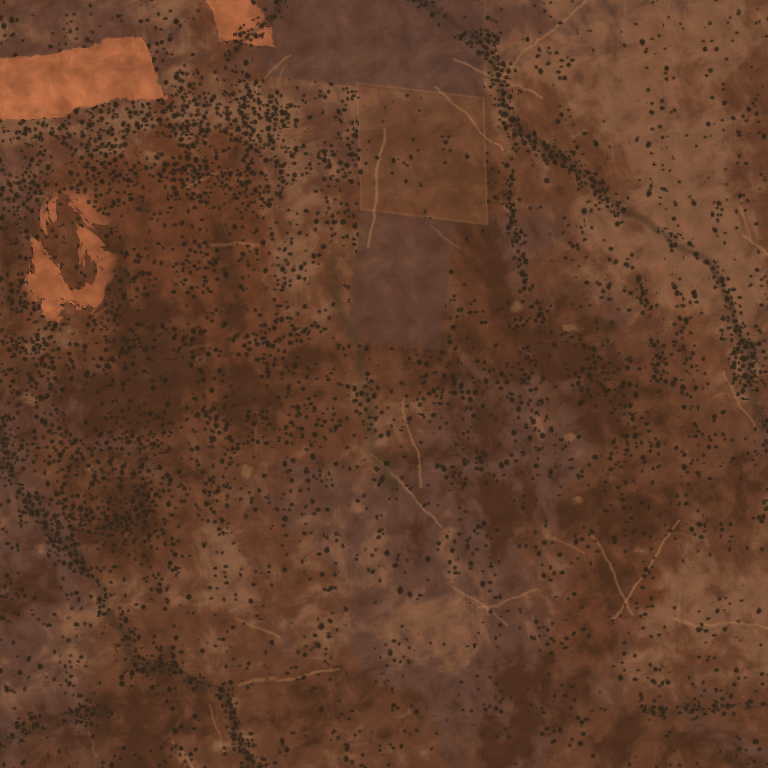
This texture is drawn by a Shadertoy shader. Its source:

```glsl
#define EDGE 0.0016
#define TREE_RADIUS 0.35
#define TREE_SCALE 105.0
#define TRACK_COUNT 34
#define CLEARING_COUNT 14
#define SOIL vec3(0.39, 0.24, 0.16)
#define PALE_SOIL vec3(0.49, 0.33, 0.232)
#define DARK_SOIL vec3(0.305, 0.187, 0.122)
#define MAUVE_SOIL vec3(0.37, 0.25, 0.2)
#define ORANGE_SOIL vec3(0.65, 0.375, 0.235)
#define TREE vec3(0.18, 0.14, 0.098)
#define SAND vec3(0.66, 0.46, 0.3)

float hash(vec2 p) {
    vec3 q = fract(vec3(p.xyx) * 0.1031);
    q += dot(q, q.yzx + 33.33);
    return fract((q.x + q.y) * q.z);
}

vec2 hash2(vec2 p) { return vec2(hash(p), hash(p + 71.7)); }

// Layered, turned and warped sines
float waves(vec2 p) {
    float sum = 0.0, amp = 0.5;
    for (int i = 0; i < 7; i++) {
        p = mat2(1.4, 1.1, -1.1, 1.4) * p + 0.7 * sin(p.yx * 1.3 + float(i));
        sum += amp * sin(p.x) * sin(p.y);
        amp *= 0.66;
    }
    return sum;
}

float segment(vec2 p, vec2 a, vec2 b) {
    vec2 ab = b - a;
    return length(p - a - ab * clamp(dot(p - a, ab) / dot(ab, ab), 0.0, 1.0));
}

float pathDistance(vec2 p, vec2 path[6]) {
    float d = 1.0;
    for (int i = 0; i < 5; i++) d = min(d, segment(p, path[i], path[i + 1]));
    return d;
}

float creekDistance(vec2 p) {
    float d = pathDistance(p, vec2[6](vec2(0.53, 1), vec2(0.63, 0.95), vec2(0.69, 0.81),
        vec2(0.84, 0.72), vec2(0.93, 0.65), vec2(1, 0.45)));
    d = min(d, pathDistance(p, vec2[6](vec2(0, 0.44), vec2(0.04, 0.34), vec2(0.13, 0.25),
        vec2(0.18, 0.13), vec2(0.3, 0.1), vec2(0.33, -0.02))));
    d = min(d, segment(p, vec2(0.36, 1), vec2(0.29, 0.92)));
    d = min(d, segment(p, vec2(0.83, 0.64), vec2(0.86, 0.47)) + 0.006);
    d = min(d, segment(p, vec2(0.66, 0.76), vec2(0.71, 0.58)) + 0.006);
    d = min(d, segment(p, vec2(0, 0.04), vec2(0.14, 0.08)));
    return min(d, segment(p, vec2(0.84, 0.075), vec2(1, 0.08)) + 0.004);
}

// Skewed field, negative inside
float field(vec2 p, vec2 centre, vec2 halfSize, vec2 skew) {
    p -= centre;
    vec2 d = abs(p + skew * p.yx) - halfSize;
    return max(d.x, d.y);
}

float inside(float d) { return smoothstep(EDGE, -EDGE, d); }

float grove(vec2 p, vec2 centre, vec2 size) {
    vec2 q = (p - centre) / size;
    return exp(-dot(q, q));
}

// Scattered crowns, grown where density beats the hash
float trees(vec2 p, float scale, float density) {
    float cover = 0.0, soft = EDGE * scale;
    for (int k = 0; k < 9; k++) {
        vec2 id = floor(p * scale) + vec2(k % 3 - 1, k / 3 - 1);
        vec2 h = hash2(id + scale);
        vec2 d = p * scale - id - hash2(id + scale * 2.0);
        d *= mix(vec2(0.8, 1.2), vec2(1.15, 0.9), h.y);
        float grown = smoothstep(0.0, 0.07, density - h.x);
        float radius = TREE_RADIUS * mix(0.7, 1.15, h.y) * grown;
        cover = max(cover, grown * smoothstep(radius + soft, radius - soft, length(d)));
    }
    return cover;
}

void mainImage(out vec4 fragColor, in vec2 fragCoord) {
    vec2 uv = fragCoord / iResolution.xy;
    float patches = waves(uv * 11.0 + 7.0);
    float grain = waves(uv * 55.0);
    float clumps = waves(uv * 24.0 + 3.0);
    vec2 bent = uv + 0.016 * vec2(patches, waves(uv * 13.0 + 31.0));

    // Soil
    float tone = 0.6 * waves(uv * 4.0 + 2.0) + 0.4 * patches + 0.2 * clumps + 0.15 * grain;
    tone += 0.22 * grove(uv, vec2(0.85, 0.85), vec2(0.35)) - 0.2 * grove(uv, vec2(0.85, 0.38), vec2(0.3, 0.12));
    vec3 col = mix(SOIL, MAUVE_SOIL, 0.9 * smoothstep(0.0, 0.35, waves(uv * 3.5 + 19.0)));
    float red = grove(uv, vec2(0.25, 0.7), vec2(0.25)) + grove(uv, vec2(0.82, 0.2), vec2(0.12, 0.07));
    col = mix(col, vec3(0.41, 0.22, 0.13), 0.5 * min(red, 1.0));
    col = mix(col, PALE_SOIL, smoothstep(0.02, 0.5, tone));
    col = mix(col, DARK_SOIL, smoothstep(-0.02, -0.42, tone));

    // Slanting orange washes
    vec2 slant = mat2(0.88, -0.47, 0.47, 0.88) * bent;
    float wash = smoothstep(0.05, 0.5, waves(slant * vec2(13, 3.5)));
    col = mix(col, ORANGE_SOIL * 0.87, 0.65 * wash * grove(uv, vec2(0.76, 0.7), vec2(0.17, 0.2)));

    // Fields
    float grey = max(inside(field(uv, vec2(0.485, 0.95), vec2(0.145, 0.065), vec2(0, 0.12))),
                     inside(field(uv, vec2(0.522, 0.635), vec2(0.062, 0.085), vec2(-0.12, 0.12))));
    float paleField = field(uv, vec2(0.55, 0.8), vec2(0.082), vec2(0.03, 0.12));
    float orange = inside(field(bent, vec2(0.08, 0.895), vec2(0.13, 0.04), vec2(0.6, -0.12)));
    orange = max(orange, inside(field(bent, vec2(0.31, 0.975), vec2(0.035), vec2(0.3, 0))));
    float bare = smoothstep(0.1, 0.5, clumps + 0.3) * grove(uv, vec2(0.09, 0.66), vec2(0.06, 0.09));
    orange = max(orange, smoothstep(0.25, 0.5, bare));
    col = mix(col, MAUVE_SOIL * 0.95, 0.7 * grey);
    col = mix(col, PALE_SOIL * vec3(0.94, 0.89, 0.82), 0.5 * inside(paleField));
    col = mix(col, SAND, 0.22 * smoothstep(0.0025, 0.0, abs(paleField)));
    col = mix(col, ORANGE_SOIL * (1.0 + 0.3 * tone), 0.85 * orange);

    // Wandering tracks and pale clearings
    for (int i = 0; i < TRACK_COUNT; i++) {
        vec2 h = hash2(vec2(i, 13)), start = hash2(vec2(i, 41));
        float angle = 3.1416 * h.x;
        vec2 end = start + mix(0.03, 0.17, h.y * h.y) * vec2(cos(angle), -sin(angle));
        float d = segment(mix(uv, bent, 0.5), start, end);
        col = mix(col, SAND, mix(0.15, 0.5, h.y) * smoothstep(0.003, 0.0004, d));
    }
    for (int i = 0; i < CLEARING_COUNT; i++) {
        vec2 centre = hash2(vec2(i, 87)) * vec2(0.9, 0.6);
        float d = length((bent - centre) * vec2(1, 1.4)) + 0.012 * grain;
        col = mix(col, SAND, 0.5 * smoothstep(0.012, 0.0, d));
    }

    // Central gully
    float gully = min(segment(bent, vec2(0.43, 0.66), vec2(0.475, 0.51)),
                      segment(bent, vec2(0.475, 0.51), vec2(0.51, 0.36)));
    col = mix(col, vec3(0.29, 0.225, 0.145), 0.6 * smoothstep(0.014, 0.0, gully));

    // Trees
    float creek = creekDistance(bent);
    float wooded = grove(uv, vec2(0.26, 0.81), vec2(0.22, 0.08))
        + 0.7 * grove(uv, vec2(0.02, 0.6), vec2(0.08, 0.19))
        + 0.65 * grove(uv, vec2(0.13, 0.34), vec2(0.1, 0.07))
        + 0.3 * grove(uv, vec2(0.25, 0.5), vec2(0.22))
        + 0.3 * grove(uv, vec2(0.78, 0.48), vec2(0.26, 0.1));
    float density = 0.1 + 0.2 * clumps + wooded * (0.55 + 0.8 * clumps);
    density *= (1.0 - 0.9 * grey) * (1.0 - orange) * (1.0 - 0.7 * inside(paleField));
    density += smoothstep(0.02, 0.002, creek) * (0.6 + clumps);
    col = mix(col, TREE * 1.25, 0.45 * smoothstep(0.01, 0.0, creek));
    vec2 ragged = uv + 0.0015 * vec2(grain, clumps);
    float cover = max(trees(ragged, TREE_SCALE, density), 0.9 * trees(ragged, TREE_SCALE * 1.4, density));
    col *= 1.0 + 0.1 * grain;
    fragColor = vec4(mix(col, TREE, 0.92 * cover), 1);
}
```
